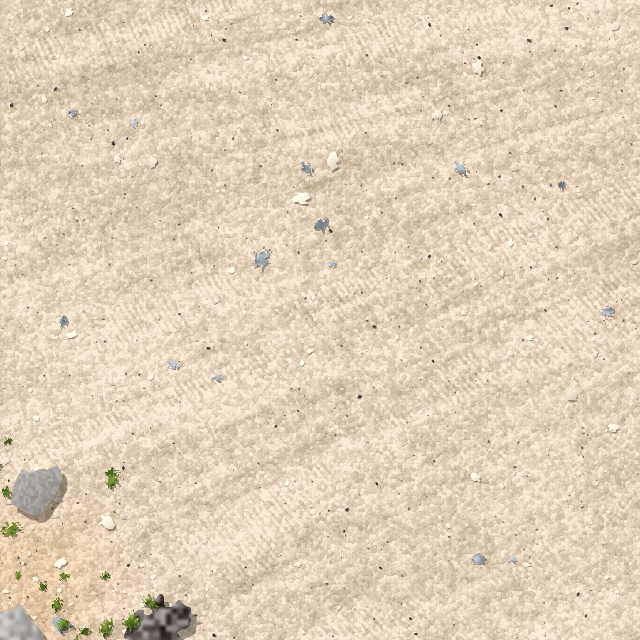
A Shadertoy shader for this texture:

```glsl
// Sunlit sandy ground seen from above: fine grit, tyre tracks fanning out
// from a far hub, scattered stones, and a rubble corner with small plants.
// Built from cellular grit, stretched value noise and hashed stone scatter.

const vec3 SAND_TAN = vec3(0.86, 0.785, 0.685);
const vec3 SAND_PALE = vec3(0.95, 0.875, 0.785);
const vec3 WARM_TINT = vec3(1.0, 0.95, 0.89);
const vec3 PEBBLE = vec3(0.97, 0.92, 0.84);
const vec3 SLATE = vec3(0.58, 0.62, 0.66);
const vec3 SPECK = vec3(0.26, 0.24, 0.23);
const vec3 BOULDER = vec3(0.66, 0.65, 0.64);
const vec3 GRAVEL = vec3(0.40, 0.37, 0.36);
const vec3 LEAF_DARK = vec3(0.20, 0.30, 0.07);
const vec3 LEAF_LIGHT = vec3(0.52, 0.62, 0.20);
const vec2 TRACK_HUB = vec2(2.8, 1.36);
const vec2 LIGHT_DIR = vec2(-0.6, 0.8);
const float HUB_DISTANCE = 2.45;
const float GRIT_CELLS = 170.0;
const float RIBS = 105.0;
const float BASE_TONE = 0.62;
const float TAU = 6.2831853;

vec3 hash3(vec2 p) {
    vec3 q = fract(p.xyx * vec3(0.1031, 0.1030, 0.0973));
    q += dot(q, q.yxz + 33.33);
    return fract((q.xxy + q.yzz) * q.zyx);
}

float noise(vec2 p) {
    vec2 i = floor(p), f = fract(p);
    f = f * f * (3.0 - 2.0 * f);
    float low = mix(hash3(i).x, hash3(i + vec2(1, 0)).x, f.x);
    float high = mix(hash3(i + vec2(0, 1)).x, hash3(i + vec2(1, 1)).x, f.x);
    return mix(low, high, f.y);
}

// Coverage of a ragged oval, turned by its id
float blob(vec2 d, float radius, float rough, float id, float blur) {
    vec2 axis = vec2(cos(id * TAU), sin(id * TAU));
    d += axis * dot(d, axis) * 0.4;
    float wobble = noise(d / radius * (1.2 + rough) + id * 91.0) - 0.5;
    return 1.0 - smoothstep(-blur, blur, length(d) - radius * (1.0 + rough * wobble));
}

// One lit stone with its shadow
void addStone(inout vec3 col, vec2 d, float radius, float rough, float id, float blur, vec3 tint) {
    float body = blob(d, radius, rough, id, blur);
    float shadow = blob(d + LIGHT_DIR * radius * 0.35, radius, rough, id, blur);
    col *= 1.0 - 0.35 * shadow * (1.0 - body);
    col = mix(col, tint * (0.88 + 0.24 * id + 0.1 * dot(d, LIGHT_DIR) / radius), body);
}

// One optional stone per cell; chance.x on open sand, chance.y in the corner
void scatter(inout vec3 col, vec2 p, float cells, vec2 chance, vec2 radii, float rough, vec3 tint) {
    vec2 g = p * cells;
    for (int k = 0; k < 9; k++) {
        vec2 cell = floor(g) + vec2(k % 3 - 1, k / 3 - 1);
        vec3 h = hash3(cell + cells * 7.0);
        float corner = 1.0 - smoothstep(0.24, 0.46, dot(cell + 0.5, vec2(1.3, 0.9)) / cells);
        float odds = mix(chance.x, chance.y, corner);
        if (h.z >= odds) continue;
        float radius = mix(radii.x, radii.y, pow(h.z / odds, 2.0));
        addStone(col, g - cell - 0.2 - 0.6 * h.xy, radius, rough, h.y, 0.8 * cells / iResolution.y, tint);
    }
}

// Packed grit: random tone per grain, lit side, dark gaps
float grit(vec2 g) {
    float nearest = 9.0, second = 9.0, tone = 0.0;
    for (int k = 0; k < 9; k++) {
        vec2 cell = floor(g) + vec2(k % 3 - 1, k / 3 - 1);
        vec3 h = hash3(cell);
        vec2 d = g - cell - h.xy;
        float dist = length(d);
        second = min(second, max(dist, nearest));
        if (dist < nearest) tone = (h.z - 0.5) * 1.5 + dot(d, LIGHT_DIR) * 0.5;
        nearest = min(nearest, dist);
    }
    return tone - 0.5 * (1.0 - smoothstep(0.0, 0.35, second - nearest));
}

// Pale pressed lane crossed by fine ribs
float treadLane(float along, float across) {
    float lane = smoothstep(0.55, 0.75, noise(vec2(along * 3.0, across * 28.0) + 7.0));
    float broken = noise(vec2(along * 22.0, across * 40.0));
    return lane * (0.3 + 0.65 * broken * cos(TAU * (along * RIBS + across * 30.0)));
}

// Streaks, dark creases and treads
float trackTone(vec2 p) {
    vec2 toHub = TRACK_HUB - p;
    float along = length(toHub);
    float across = atan(toHub.y, toHub.x) * HUB_DISTANCE + 0.02 * noise(p * 3.0);
    float tone = 0.8 * (noise(vec2(along * 3.0, across * 45.0)) - 0.5);
    tone += 0.8 * (noise(vec2(along * 8.0, across * 115.0)) - 0.5);
    float crease = 1.0 - smoothstep(0.0, 0.07, abs(noise(vec2(along * 2.0, across * 21.0)) - 0.5));
    tone -= crease * noise(p * 60.0) * mix(0.4, 1.0, smoothstep(0.3, 0.8, p.y));
    tone += treadLane(along, across);
    return tone * mix(0.35, 1.0, smoothstep(0.0, 0.3, p.x + p.y * 0.2));
}

void mainImage(out vec4 fragColor, in vec2 fragCoord) {
    vec2 p = fragCoord / iResolution.y;
    float fine = noise(p * 260.0) - 0.5, coarse = noise(p * 110.0) - 0.5;
    // Sand
    float tone = BASE_TONE + grit(p * GRIT_CELLS) + fine + trackTone(p);
    tone += (noise(p * 75.0) - 0.5) * 0.9 + (noise(p * 7.0) - 0.5) * 0.5;
    vec3 col = mix(SAND_TAN, SAND_PALE, clamp(tone, -2.8, 1.5));
    col *= mix(WARM_TINT, vec3(1), smoothstep(0.03, 0.2, length(p - vec2(0.05, 0.09))));
    // Pebbles, dark specks and slate chips
    scatter(col, p, 48.0, vec2(0.1, 0.5), vec2(0.07, 0.26), 0.7, PEBBLE);
    scatter(col, p, 14.0, vec2(0.05, 0.25), vec2(0.09, 0.17), 0.8, PEBBLE);
    scatter(col, p, 95.0, vec2(0.035, 0.06), vec2(0.09, 0.2), 0.9, SPECK * 1.6);
    scatter(col, p, 38.0, vec2(0.05, 0.08), vec2(0.05, 0.13), 0.9, SPECK);
    scatter(col, p, 13.0, vec2(0.14, 0.2), vec2(0.07, 0.18), 1.5, SLATE + coarse * 0.5);
    // Two boulders and a heap of dark gravel
    float blur = 1.0 / iResolution.y;
    addStone(col, p - vec2(0.055, 0.235), 0.044, 0.6, 0.4, blur, BOULDER + fine * 0.15);
    addStone(col, p - vec2(0.03, 0.0), 0.048, 0.7, 0.6, blur, BOULDER + coarse * 0.25);
    addStone(col, p - vec2(0.25, 0.025), 0.042, 1.4, 0.3, blur, GRAVEL + coarse * 0.6);
    // Plants
    vec3 leaf = mix(LEAF_DARK, LEAF_LIGHT, noise(p * 170.0));
    scatter(col, p, 27.0, vec2(0.0, 0.32), vec2(0.14, 0.34), 2.0, leaf);
    fragColor = vec4(clamp(col, 0.0, 1.0), 1.0);
}
```
